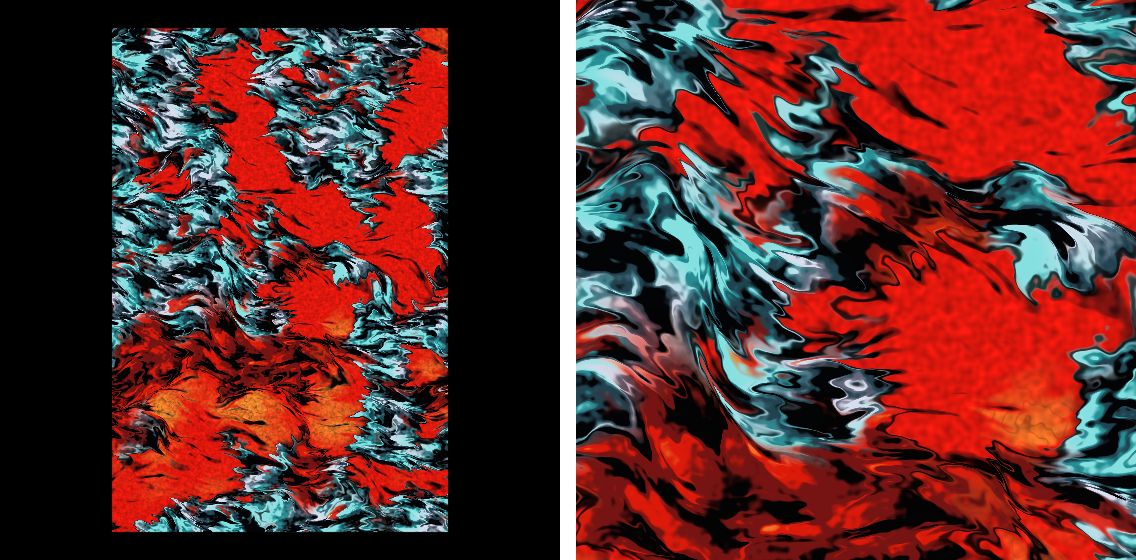
Left, the full canvas; right, a detail of the centre.
Write a Shadertoy shader that draws this texture.

```glsl
// Poured acrylic panel on black: red and orange pools among feathered teal paint.
// Streaks come from averaging gradient noise along a swirling flow field;
// the same streaks drag the pool outlines so that their edges fray.

vec2 gradientAt(vec2 cell) {
    vec2 h = vec2(dot(cell, vec2(127.1, 311.7)), dot(cell, vec2(269.5, 183.3)));
    return 2.0 * fract(sin(h) * 43758.545) - 1.0;
}

float noise(vec2 p) {
    vec2 i = floor(p), f = fract(p);
    vec2 u = f * f * f * (f * (f * 6.0 - 15.0) + 10.0);
    vec2 e = vec2(0.0, 1.0);
    float low = mix(dot(gradientAt(i), f), dot(gradientAt(i + e.yx), f - e.yx), u.x);
    float high = mix(dot(gradientAt(i + e), f - e), dot(gradientAt(i + 1.0), f - 1.0), u.x);
    return mix(low, high, u.y);
}

float fbm(vec2 p) {
    float sum = 0.0, amp = 1.0;
    for (int i = 0; i < 4; i++) {
        sum += amp * noise(p);
        p = mat2(1.6, 1.2, -1.2, 1.6) * p + 3.7;
        amp *= 0.55;
    }
    return sum;
}

float segment(vec2 p, vec2 a, vec2 b) {
    vec2 ab = b - a;
    return length(p - a - ab * clamp(dot(p - a, ab) / dot(ab, ab), 0.0, 1.0));
}

// Broad pours that the red pools gather around
float pours(vec2 p) {
    vec4 strokes[6] = vec4[6](
        vec4(0.43, 0.88, 0.47, 0.70), vec4(0.47, 0.70, 0.62, 0.60),
        vec4(0.60, 0.44, 0.62, 0.24), vec4(0.79, 0.85, 0.74, 0.52),
        vec4(0.27, 0.28, 0.50, 0.22), vec4(0.22, 0.09, 0.37, 0.15));
    float d = 1.0;
    for (int i = 0; i < 6; i++) d = min(d, segment(p, strokes[i].xy, strokes[i].zw));
    return smoothstep(0.085, 0.0, d);
}

vec3 tealPaint(float tone, float hue) {
    vec3 body = mix(vec3(0.14, 0.56, 0.58), vec3(0.40, 0.40, 0.48), hue);
    vec3 light = mix(vec3(0.52, 0.88, 0.88), vec3(0.86, 0.87, 0.93), hue);
    vec3 col = mix(vec3(0.01, 0.015, 0.025), vec3(0.13, 0.26, 0.31), smoothstep(0.20, 0.34, tone));
    col = mix(col, body, smoothstep(0.38, 0.56, tone));
    return mix(col, light, smoothstep(0.58, 0.80, tone));
}

vec3 emberPaint(float tone) {
    vec3 col = mix(vec3(0.015, 0.01, 0.01), vec3(0.46, 0.08, 0.07), smoothstep(0.16, 0.38, tone));
    col = mix(col, vec3(0.86, 0.10, 0.04), smoothstep(0.56, 0.78, tone));
    return mix(col, vec3(0.93, 0.46, 0.15), smoothstep(0.9, 1.2, tone));
}

vec3 painting(vec2 p) {
    // Follow the flow and gather streaks
    vec2 q = p;
    float streak = 0.0;
    for (int i = 0; i < 16; i++) {
        float angle = -0.25 + 2.0 * noise(q * 11.0) + 1.3 * noise(q * 26.0 + 5.0);
        q += 0.0026 * vec2(cos(angle), sin(angle));
        streak += noise(q * 72.0) + 0.9 * noise(q * 150.0);
    }
    streak *= 3.4 / 16.0;
    vec2 dragged = p + (q - p) * (0.5 + 0.7 * streak);

    // Feathers: clumps of light and dark, with bright folds and shadows
    float clump = noise(dragged * 25.0) + 0.6 * noise(dragged * 58.0);
    float tone = 0.51 + 0.65 * clump + 0.6 * streak + 0.22 * noise(p * 190.0);
    float fold = noise(dragged * 19.0 + 9.0) + 0.35 * noise(dragged * 45.0);
    tone -= 0.35 * smoothstep(0.14, 0.02, abs(fold - 0.12));
    float rim = smoothstep(0.06, 0.0, abs(fold)) * smoothstep(-0.3, 0.2, noise(p * 30.0));
    float filament = smoothstep(0.12, 0.0, abs(streak - 0.05)) * smoothstep(-0.2, 0.3, clump);

    float hue = smoothstep(-0.15, 0.3, noise(dragged * 17.0 + 20.0));
    vec3 teal = tealPaint(tone + 0.45 * rim + 0.3 * filament, hue);
    float fleck = smoothstep(0.17, 0.26, noise(dragged * 27.0 + 40.0));
    teal = mix(teal, emberPaint(tone + 0.1), 0.9 * fleck);
    float ember = 0.13 - abs(p.y - 0.33) + 0.5 * noise(dragged * 8.0 + 30.0)
                - 0.25 * smoothstep(0.62, 0.74, p.x);
    ember = smoothstep(-0.02, 0.05, ember);
    vec3 col = mix(teal, emberPaint(tone + 0.25 * rim + 0.15 * filament), ember);

    // Pools: red, warming to orange, with a leathery grain
    float pool = 0.9 * fbm(dragged * 9.5 + 2.0) + 0.55 * pours(dragged) - 0.21;
    float heat = max(0.13 - abs(p.y - 0.27), p.x + p.y - 1.57);
    heat = smoothstep(0.0, 0.22, heat + 0.35 * noise(dragged * 12.0 + 50.0)) * smoothstep(0.02, 0.22, pool);
    vec3 lacquer = mix(vec3(0.87, 0.09, 0.05), vec3(0.93, 0.52, 0.17), heat);
    float grain = noise(p * 210.0) + 0.7 * noise(p * 100.0);
    float crackle = smoothstep(0.10, 0.0, abs(noise(p * 80.0) + 0.4 * noise(p * 170.0)));
    lacquer *= 1.0 + 0.28 * grain - 0.25 * heat * crackle;
    float stain = streak + 1.3 * pool;
    lacquer *= mix(vec3(0.55, 0.8, 1.2), vec3(1.0), smoothstep(-0.25, 0.05, stain));
    lacquer *= mix(vec3(0.1), vec3(1.0), smoothstep(-0.5, -0.25, stain));

    // Pale lip, dark outline, then the pool itself
    float lip = smoothstep(0.05, 0.0, abs(pool + 0.11)) * smoothstep(-0.2, 0.25, noise(p * 25.0 + 7.0));
    col = mix(col, mix(vec3(0.72, 0.84, 0.88), vec3(0.75, 0.2, 0.08), ember), 0.8 * lip);
    col *= 1.0 - 0.75 * smoothstep(0.06, 0.01, abs(pool + 0.03));
    return mix(col, lacquer, smoothstep(-0.02, 0.03, pool));
}

void mainImage(out vec4 fragColor, in vec2 fragCoord) {
    float side = min(iResolution.x, iResolution.y);
    vec2 p = (fragCoord - 0.5 * iResolution.xy) / side + 0.5;

    // Upright panel centred on black
    vec2 outside = abs(p - 0.5) - vec2(0.3, 0.45);
    float panel = smoothstep(0.75, -0.75, max(outside.x, outside.y) * side);
    vec3 col = panel > 0.0 ? painting(p) * panel : vec3(0.0);
    fragColor = vec4(clamp(col, 0.0, 1.0), 1.0);
}
```
